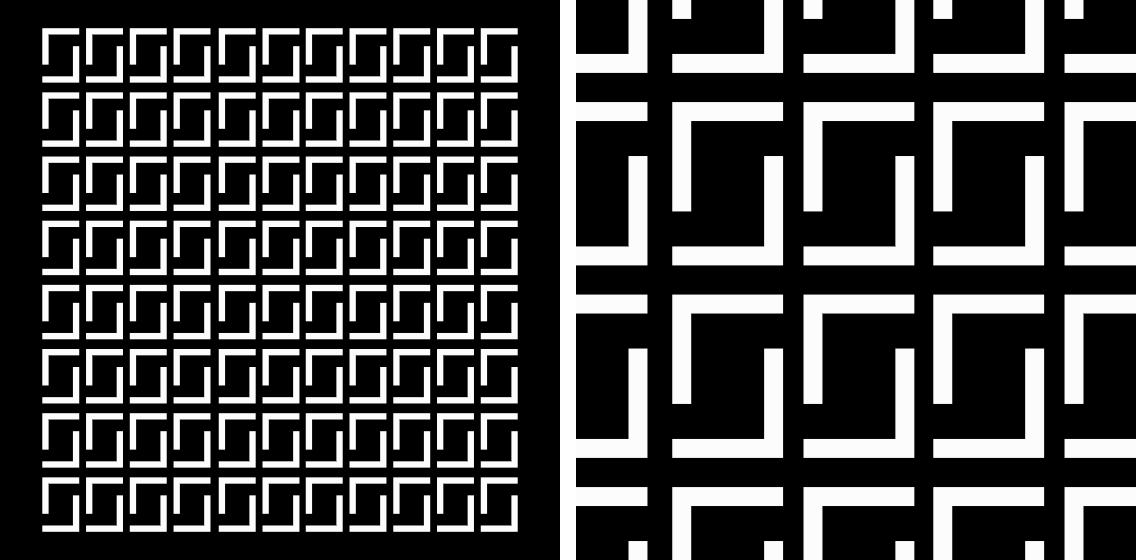
Left, the full canvas; right, a detail of the centre.
A WebGL 2 fragment shader for this pattern:

```glsl
#version 300 es
precision highp float;
// An 11 by 8 grid of white broken frames on black. Each frame is two
// L-shaped hooks, one the half-turn of the other, drawn as box coverage.
// Lengths are on a design grid of 768 units across the canvas.

uniform vec2 u_resolution;
out vec4 fragColor;

// Share of a pixel-sized square around p that lies in the box lo..hi
float boxCoverage(vec2 p, vec2 lo, vec2 hi, vec2 pixel) {
    vec2 overlap = min(hi, p + 0.5 * pixel) - max(lo, p - 0.5 * pixel);
    vec2 share = clamp(overlap / pixel, 0.0, 1.0);
    return share.x * share.y;
}

// Top bar joined to a shorter upright hanging from its left end
float hook(vec2 p, vec2 size, vec2 pixel) {
    const float stroke = 8.67;
    float bar = boxCoverage(p, vec2(0.0, size.y - stroke), size, pixel);
    float upright = boxCoverage(p, vec2(0.0, size.y - 50.0), vec2(stroke, size.y), pixel);
    return max(bar, upright);
}

void main() {
    vec2 pixel = 768.0 / u_resolution;
    vec2 p = gl_FragCoord.xy * pixel;

    // Grid cell, cut midway through the gaps
    vec2 pitch = vec2(60.0, 88.0);
    vec2 origin = vec2(58.0, 38.67);
    vec2 cell = clamp(floor((p - origin + vec2(4.0, 6.67)) / pitch),
                      vec2(0.0), vec2(10.0, 7.0));

    // Slight unevenness in the column spacing
    float nudge = 2.0 * step(4.0, cell.x) - 0.67 * step(6.0, cell.x);
    vec2 local = p - origin - cell * pitch - vec2(nudge, 0.0);

    // The hook and its half-turn make one frame
    vec2 size = vec2(50.67, 74.67);
    float ink = max(hook(local, size, pixel), hook(size - local, size, pixel));

    fragColor = vec4(vec3(0.99 * ink), 1.0);
}
```
